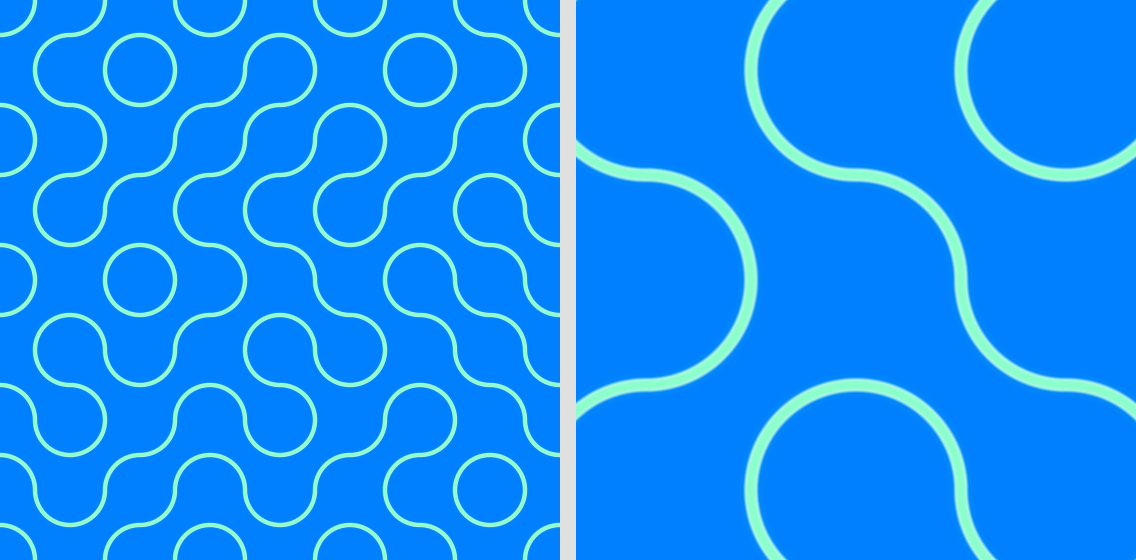
Left, the full canvas; right, a detail of the centre.
Give the GLSL for this pattern, as a three.js fragment shader.

```glsl
// Truchet tiling: each square cell holds two quarter arcs around opposite
// corners, mirrored at random, so the arcs join into winding lines.
// Cell indices wrap at the grid size, which makes the pattern tile.

#define GRID 8.0          // cells across the canvas
#define HALF_WIDTH 0.0313 // half the line width, in cells
#define CORE_WIDTH 0.0185 // half the width of the greener line core
#define SOFTNESS 0.0095   // half the width of the edge blend
#define HALO 0.025        // reach of the faint tint beside the line
#define SEED 17.0         // picks another arrangement

#define GROUND_COLOR vec3(0.0, 0.502, 1.0)
#define HALO_COLOR vec3(0.01, 0.52, 0.98)
#define RIM_COLOR vec3(0.67, 0.97, 0.90)
#define CORE_COLOR vec3(0.55, 0.995, 0.80)

varying vec2 vUv;

float hash(vec2 cell) {
  vec3 q = fract(vec3(cell.xyx + SEED) * vec3(0.1031, 0.1030, 0.0973));
  q += dot(q, q.yzx + 33.33);
  return fract((q.x + q.y) * q.z);
}

// Distance to the centre line of the nearest arc, in cells.
float arcDistance(vec2 p) {
  vec2 cell = mod(floor(p), GRID);
  vec2 f = fract(p);
  if (hash(cell) < 0.5) f.x = 1.0 - f.x;
  return min(abs(length(f) - 0.5), abs(length(f - 1.0) - 0.5));
}

// 1 inside the given distance, 0 outside, with a smooth edge.
float band(float d, float width) {
  return 1.0 - smoothstep(width - SOFTNESS, width + SOFTNESS, d);
}

void main() {
  float d = arcDistance(vUv * GRID);

  // Layers from the ground up: faint halo, pale rim, green core.
  vec3 color = mix(GROUND_COLOR, HALO_COLOR, band(d, HALF_WIDTH + HALO));
  vec3 line = mix(RIM_COLOR, CORE_COLOR, band(d, CORE_WIDTH));
  color = mix(color, line, band(d, HALF_WIDTH));

  gl_FragColor = vec4(color, 1.0);
}
```
